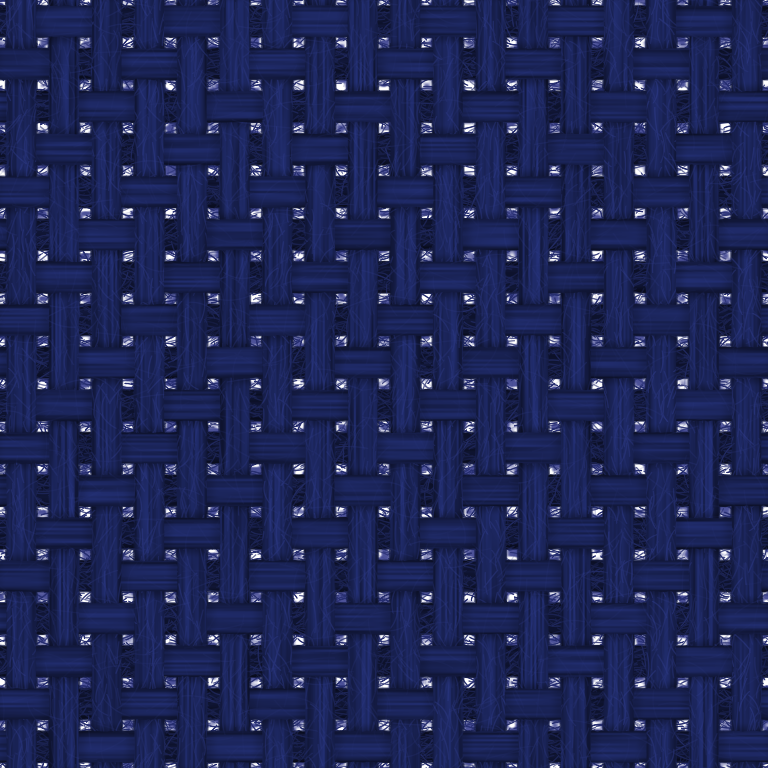
A three.js fragment shader for this texture:

```glsl
varying vec2 vUv;

float hash(vec2 p) {
  return fract(sin(dot(p, vec2(12.9898, 78.233))) * 43758.5453);
}

// Value noise that wraps after a whole period
float noise(vec2 p, vec2 period) {
  vec2 i = floor(p), f = fract(p);
  f = f * f * (3.0 - 2.0 * f);
  vec2 a = mod(i, period), b = mod(i + 1.0, period);
  return mix(mix(hash(a), hash(vec2(b.x, a.y)), f.x),
             mix(hash(vec2(a.x, b.y)), hash(b), f.x), f.y);
}

// Curved loose fibres, one per wrapped grid square
float hairs(vec2 p, float density, float angle, float spread, float seed) {
  vec2 q = p * density;
  float cover = 0.0;
  for (int j = -1; j <= 1; j++) {
    for (int i = -1; i <= 1; i++) {
      vec2 id = floor(q) + vec2(float(i), float(j));
      vec2 key = mod(id, 18.0 * density) + seed;
      vec2 d = q - id - vec2(hash(key + 3.1), hash(key + 7.7));
      float turn = angle + spread * (hash(key) - 0.5);
      float c = cos(turn), s = sin(turn);
      d = vec2(c * d.x + s * d.y, c * d.y - s * d.x);
      d.y += (hash(key + 5.3) - 0.5) * 0.7 * d.x * d.x;
      float dist = length(vec2(max(abs(d.x) - 0.75, 0.0), d.y)) / density;
      float line = 1.0 - smoothstep(0.002, 0.03, dist);
      cover = max(cover, line * (0.4 + 0.6 * hash(key + 9.2)));
    }
  }
  return cover;
}

void main() {
  vec2 p = vUv * 18.0;
  vec2 cell = floor(p);
  vec2 f = abs(fract(p) - 0.5);

  // Distance to the nearest weft float, along each thread
  float alongWeft = abs(mod(p.x - cell.y + 2.0, 3.0) - 1.5);
  float alongWarp = abs(mod(p.y - cell.x, 3.0) - 1.5);

  // Thread outlines with slightly ragged edges
  float ragged = 0.04 * (noise(p * 10.0, vec2(180.0)) - 0.5);
  float warp = 1.0 - smoothstep(0.335, 0.375, f.x + ragged);
  float weft = 1.0 - smoothstep(0.345, 0.38, f.y + ragged);
  float weftOnTop = weft * (1.0 - smoothstep(0.63, 0.67, alongWeft));

  // Fine strands along the threads, centred on zero
  float warpGrain = noise(p * vec2(22.0, 0.5), vec2(396.0, 9.0)) - 0.5;
  float weftGrain = noise(p * vec2(0.5, 20.0) + 40.0, vec2(9.0, 360.0)) - 0.5;
  float fuzz = hash(vec2(cell.x, 4.0));

  // Stray fibres: along the warp, across it, and a dense mesh
  float upright = max(hairs(p, 2.0, 1.57, 0.7, 11.0), hairs(p, 3.0, 1.57, 1.6, 29.0));
  float loose = hairs(p, 2.0, 0.8, 3.1, 47.0);
  float mesh = max(hairs(p, 4.0, 0.1, 1.4, 61.0), hairs(p, 4.0, 0.0, 2.4, 83.0));
  mesh = max(mesh, hairs(p, 5.0, 0.0, 1.2, 97.0));

  vec3 blue = vec3(0.11, 0.15, 0.37);
  vec3 fibreBlue = vec3(0.2, 0.25, 0.58);

  // Pale ground seen through the fibre mesh
  float patchy = noise(p * vec2(6.0, 9.0), vec2(108.0, 162.0));
  vec3 color = mix(vec3(1.0), vec3(0.3, 0.32, 0.6), smoothstep(0.3, 0.8, patchy));
  color = mix(color, vec3(0.15, 0.18, 0.44), min(1.3 * mesh, 1.0));
  float rim = smoothstep(0.405, 0.365, min(f.x, f.y));
  color = mix(color, blue * 0.75, 0.8 * rim);

  // Weft: full tone on its floats, sunken between two warps
  float sunken = smoothstep(0.6, 1.0, alongWeft);
  float weftLight = 0.98 + 0.42 * weftGrain - 0.36 * smoothstep(0.2, 0.37, f.y);
  weftLight *= 1.0 - 0.14 * smoothstep(0.35, 0.65, alongWeft);
  vec3 weftColor = blue * weftLight * (1.0 - 0.38 * sunken);
  weftColor = mix(weftColor, fibreBlue, mix(0.1 * loose, 0.38 * max(loose, mesh), sunken));
  color = mix(color, weftColor, weft);

  // Warp: shaded at its edges and where it dives below a float
  float warpLight = 0.96 + (0.6 - 0.25 * fuzz) * warpGrain;
  warpLight -= 0.24 * smoothstep(0.15, 0.36, f.x);
  warpLight *= 1.0 - 0.28 * (1.0 - smoothstep(0.33, 0.6, alongWarp));
  vec3 warpColor = mix(blue * warpLight, fibreBlue, upright * (0.26 + 0.16 * fuzz));
  color = mix(color, warpColor, warp);

  // Weft floats cross above the warp
  color = mix(color, weftColor, weftOnTop);

  // Fibres straying past the thread edges
  color = mix(color, fibreBlue * 0.9, 0.26 * loose * (1.0 - weftOnTop));
  gl_FragColor = vec4(color, 1.0);
}
```
